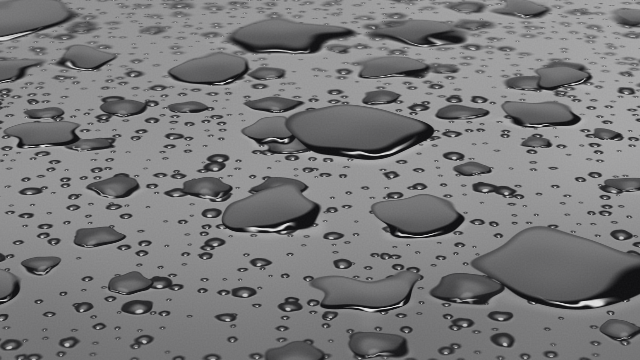
Write a Shadertoy shader that draws this texture.

```glsl
vec2 hash2(vec2 p) {
    vec3 a = fract(p.xyx * vec3(0.1031, 0.1030, 0.0973));
    a += dot(a, a.yzx + 33.33);
    return fract((a.xx + a.yz) * a.zy);
}

float gradientNoise(vec2 p) {
    vec2 i = floor(p), f = fract(p);
    vec2 s = f * f * f * (f * (f * 6.0 - 15.0) + 10.0);
    vec2 e = vec2(0.0, 1.0);
    float a = dot(hash2(i) * 2.0 - 1.0, f);
    float b = dot(hash2(i + e.yx) * 2.0 - 1.0, f - e.yx);
    float c = dot(hash2(i + e.xy) * 2.0 - 1.0, f - e.xy);
    float d = dot(hash2(i + e.yy) * 2.0 - 1.0, f - e.yy);
    return mix(mix(a, b, s.x), mix(c, d, s.x), s.y);
}

float below(float edge, float x, float soft) {
    return 1.0 - smoothstep(edge - soft, edge + soft, x);
}

// Grey tone inside one drop; u spans -1..1, size runs from bead (0) to pool (1)
float dropTone(vec2 u, float r, float size, float soft, vec2 seed) {
    // Pool: smooth sheen, thin far rim, black crescent at the near side
    float pool = mix(0.34, 0.47, smoothstep(-0.7, 0.8, u.y));
    pool -= 0.14 * smoothstep(0.85, 1.0, r);
    float crescent = 1.0 - below(1.08, length(u - vec2(-0.15, 0.45)), 0.05 + 0.4 * soft);
    pool = mix(pool, 0.07, crescent);

    // Bead: dark ring around a paler centre
    float bead = mix(0.46, 0.13, smoothstep(0.2, 0.75, length(u - vec2(0.0, -0.12))));
    float tone = mix(bead, pool, size);

    // Glints: a ragged streak on pools, a spot on beads
    float shift = hash2(seed + 5.0).x * 0.7 - 0.35;
    float ragged = gradientNoise(u * 4.0 + seed * 3.7);
    float streak = below(0.055, abs(r - 0.84 - 0.2 * ragged), 0.03 + 0.3 * soft)
                 * below(0.38, abs(u.x - shift), 0.12) * below(-0.25, u.y, 0.1);
    float spot = below(0.75, length((u - vec2(0.5 * shift, -0.55)) / vec2(0.3, 0.36)), 0.35);
    return mix(tone, 0.87, mix(spot * 0.8, streak, smoothstep(0.3, 0.7, size)));
}

// Scatter one size class of drops over the ground plane
float scatter(float tone, vec2 ground, float cell, vec2 radii, float chance,
              float size, float blur, float squash) {
    vec2 home = floor(ground / cell);
    for (int j = -1; j <= 1; j++)
    for (int i = -1; i <= 1; i++) {
        vec2 id = home + vec2(i, j);
        vec2 seed = id + floor(cell * 1000.0) * 1.7;
        vec2 rnd = hash2(seed + 71.0);
        if (rnd.x > chance) continue;

        vec2 centre = (id + 0.2 + 0.6 * hash2(seed)) * cell;
        float radius = mix(radii.x, radii.y, rnd.y * rnd.y);
        vec2 u = (ground - centre) / radius;
        u.x *= mix(0.72, 1.1, hash2(seed + 13.0).x);
        if (dot(u, u) > 9.0) continue;

        // Uneven outline
        vec2 w = u * 0.9 + seed * 7.3;
        u += (0.25 + 0.6 * size) * vec2(gradientNoise(w), gradientNoise(w + 19.7));
        float r = length(u);
        float soft = clamp(blur / (radius * squash), 0.02, 1.2);

        // Light gathered on the surface in front of the drop
        float front = below(0.1, abs(r - 1.08), 0.1 + soft) * below(-0.4, u.y, 0.3);
        tone += 0.06 * front;

        float cover = below(1.0, r, soft) / (1.0 + 0.5 * soft * soft);
        tone = mix(tone, dropTone(u, r, size, soft, seed), cover);
    }
    return tone;
}

void mainImage(out vec4 fragColor, in vec2 fragCoord) {
    vec2 p = fragCoord / iResolution.y;
    float aspect = iResolution.x / iResolution.y;

    // Tilted plane: rows shrink towards a horizon above the canvas
    float depth = 2.2 - p.y;
    vec2 ground = vec2(p.x - 0.5 * aspect, 3.7) / depth;
    float squash = depth * depth / 3.7;

    // Sharp band below the middle, soft near and far
    float blur = 0.0065 * smoothstep(0.12, 0.6, abs(p.y - 0.42));
    blur = max(blur, 0.65 / iResolution.y);

    // Surface sheen
    float tone = mix(0.45, 0.605, smoothstep(-0.05, 0.6, p.y));
    tone += 0.05 * (p.x / aspect - 0.5) * smoothstep(0.2, 1.0, p.y) * 2.0;
    tone += 0.035 * gradientNoise(p * 2.3 + 4.0);

    // Drops from fine to large
    tone = scatter(tone, ground, 0.031, vec2(0.003, 0.009), 0.7, 0.0, blur, squash);
    tone = scatter(tone, ground, 0.07, vec2(0.009, 0.019), 0.55, 0.1, blur, squash);
    tone = scatter(tone, ground, 0.15, vec2(0.022, 0.043), 0.45, 0.55, blur, squash);
    tone = scatter(tone, ground, 0.28, vec2(0.055, 0.135), 0.72, 1.0, blur, squash);

    // Fine grain
    tone += 0.025 * gradientNoise(p * 210.0);
    fragColor = vec4(vec3(tone, tone, tone + 0.008 * (1.0 - tone)), 1.0);
}
```
